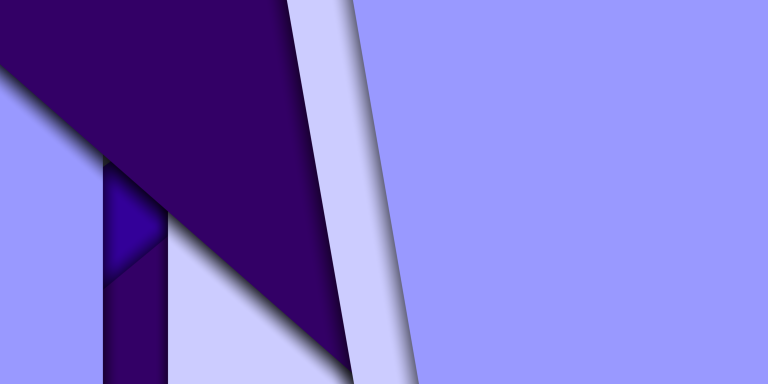
This background is drawn by a Shadertoy shader. Its source:

```glsl
// Overlapping flat paper sheets in violet and lavender with soft drop shadows.

#define LAVENDER vec3(0.60, 0.60, 1.00)
#define PALE     vec3(0.80, 0.80, 1.00)
#define PURPLE   vec3(0.20, 0.00, 0.40)
#define INDIGO   vec3(0.20, 0.00, 0.60)
#define SHEET_BLUR 0.058
#define FOLD_BLUR  0.045
#define FOLD_SHIFT 0.017

// Signed distance to the line a-b, positive on the left of its direction.
float sideOf(vec2 p, vec2 a, vec2 b) {
    vec2 along = normalize(b - a);
    return dot(p - a, vec2(-along.y, along.x));
}

// Darkens what lies below by a blurred shadow, then lays a sheet where d > 0.
vec3 addSheet(vec3 below, vec3 sheet, float d, float blur, float shift) {
    float light = smoothstep(-blur, blur, -d - shift);
    float pixel = 0.7 / iResolution.y;
    return mix(below * light, sheet, smoothstep(-pixel, pixel, d));
}

void mainImage(out vec4 fragColor, in vec2 fragCoord) {
    // Canvas height is one unit
    vec2 p = fragCoord / iResolution.y;

    // Narrow ribbon: indigo fold with a purple sheet over its lower part
    float indigoFold = sideOf(p, vec2(0.293, 0.583), vec2(0.268, 0.565));
    float purpleFold = sideOf(p, vec2(0.4375, 0.385), vec2(0.268, 0.245));
    vec3 color = addSheet(PALE, INDIGO, indigoFold, 0.04, 0.0);
    color = addSheet(color, PURPLE, purpleFold, 0.05, 0.0);

    // Sheets on both sides of the ribbon
    color = addSheet(color, LAVENDER, 0.268 - p.x, 0.045, 0.0);
    color = addSheet(color, PALE, p.x - 0.4375, 0.035, 0.0);

    // Large purple diagonal
    float diagonal = sideOf(p, vec2(0.0, 0.833), vec2(0.917, 0.029));
    color = addSheet(color, PURPLE, diagonal, FOLD_BLUR, FOLD_SHIFT);

    // Slanted pale strip, then the wide lavender sheet
    float strip = sideOf(p, vec2(0.747, 1.0), vec2(0.922, 0.0));
    float wide = sideOf(p, vec2(0.919, 1.0), vec2(1.091, 0.0));
    color = addSheet(color, PALE, strip, SHEET_BLUR, 0.0);
    color = addSheet(color, LAVENDER, wide, SHEET_BLUR, 0.0);

    fragColor = vec4(color, 1.0);
}
```
